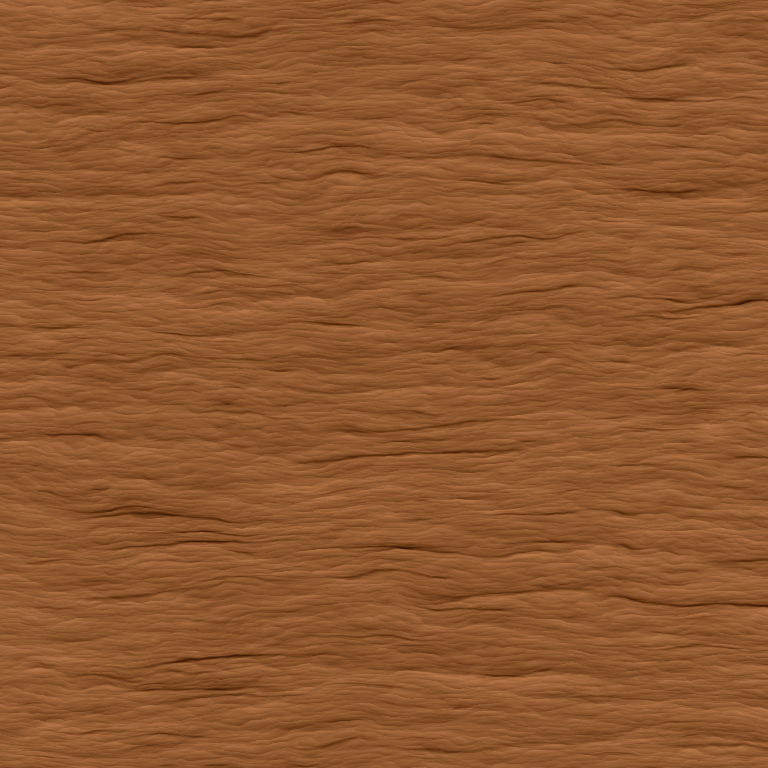
Write a Shadertoy shader that draws this texture.

```glsl
// Weathered brown wood with horizontal grain: stretched soft cellular facets,
// lit from one side, form the fibrous relief; layered sines bend the grain,
// and tapered dark cracks in three sizes are scattered over it.

vec3 hash3(vec2 cell) {
    vec3 h = fract(cell.xyx * vec3(0.1031, 0.1030, 0.0973));
    h += dot(h, h.yxz + 33.33);
    return fract((h.xxy + h.yzz) * h.zyx);
}

// Layered sines, each octave turned and bent by the previous one
float waves(vec2 p) {
    float sum = 0.0, amp = 0.5;
    for (int i = 0; i < 5; i++) {
        sum += amp * sin(p.x + 1.4 * sin(p.y + sum));
        p = mat2(1.4, 1.0, -1.0, 1.4) * p + 2.3;
        amp *= 0.58;
    }
    return sum;
}

// Vertical tilt of a soft cellular relief: bright cell tops, dark cell bottoms
float facetTilt(vec2 p) {
    vec2 base = floor(p);
    float tilt = 0.0, total = 0.0;
    for (int j = -1; j <= 1; j++)
    for (int i = -1; i <= 1; i++) {
        vec2 cell = base + vec2(i, j);
        vec2 d = p - cell - hash3(cell + 71.0).xy;
        float weight = exp(-16.0 * dot(d, d));
        tilt += weight * d.y;
        total += weight;
    }
    return tilt / (total + 1e-6);
}

// Tapered wavy cracks, one per cell: dark core, shadow above, bright lip below
float cracks(vec2 p, vec2 size, float width, float seed) {
    vec2 base = floor(p / size);
    float shade = 0.0;
    for (int j = -1; j <= 1; j++)
    for (int i = -1; i <= 1; i++) {
        vec2 cell = base + vec2(i, j);
        vec3 r = hash3(cell + seed);
        vec3 s = hash3(cell + seed + 37.0);
        vec2 d = p - (cell + 0.2 + 0.6 * r.xy) * size;
        float halfLength = size.x * (0.25 + 0.5 * r.z);
        float taper = smoothstep(1.0, 0.1, abs(d.x) / halfLength);
        float strength = taper * smoothstep(0.2, 1.0, s.x);
        float bend = sin(d.x / size.x * 9.0 + 6.28 * s.y);
        float y = d.y - size.y * 0.06 * bend - (s.z - 0.4) * 0.06 * d.x;
        float w = width * (0.5 + 0.6 * taper) + 0.3 / iResolution.y;
        float reach = size.y * 0.14;
        float core = exp(-y * y / (w * w));
        float shadow = exp(-abs(y) / reach) * smoothstep(-w, w, y);
        float lip = exp(-abs(y) / (reach * 0.6)) * smoothstep(w, -w, y);
        shade += strength * (1.2 * core + 0.4 * shadow - 0.22 * lip);
    }
    return shade;
}

void mainImage(out vec4 fragColor, in vec2 fragCoord) {
    vec2 uv = fragCoord / iResolution.y;

    // Bend the grain, broadly and then finely
    vec2 p = uv;
    p.y += 0.010 * waves(uv * vec2(6.0, 9.0));
    p.y += 0.0035 * waves(uv * vec2(26.0, 50.0) + 5.0);
    p.x += 0.020 * waves(uv * vec2(9.0, 40.0) + 11.0);

    // Fibrous relief from coarse folds to fine grain
    float tone = 0.76 + 0.08 * waves(uv * vec2(5.0, 14.0) + 3.0);
    vec2 scale = vec2(5.0, 24.0);
    float amp = 0.34;
    for (int i = 0; i < 4; i++) {
        vec2 q = p * scale + float(i) * 17.3;
        q.y += 0.25 * waves(q * vec2(1.6, 0.7));
        tone += amp * facetTilt(q);
        scale *= vec2(2.1, 2.05);
        amp *= 1.04;
    }

    // Thin fibre streaks
    tone += 0.05 * waves(p * vec2(40.0, 420.0));

    // Long, medium and short cracks
    tone -= cracks(p, vec2(0.42, 0.062), 0.0016, 3.0);
    tone -= 0.75 * cracks(p, vec2(0.19, 0.037), 0.0012, 101.0);
    tone -= 0.45 * cracks(p, vec2(0.085, 0.021), 0.0009, 211.0);

    vec3 darkBrown = vec3(0.42, 0.23, 0.09);
    vec3 lightBrown = vec3(0.62, 0.39, 0.22);
    vec3 wood = mix(darkBrown, lightBrown, clamp(tone, -0.9, 1.4));
    fragColor = vec4(max(wood, vec3(0.20, 0.10, 0.04)), 1.0);
}
```
